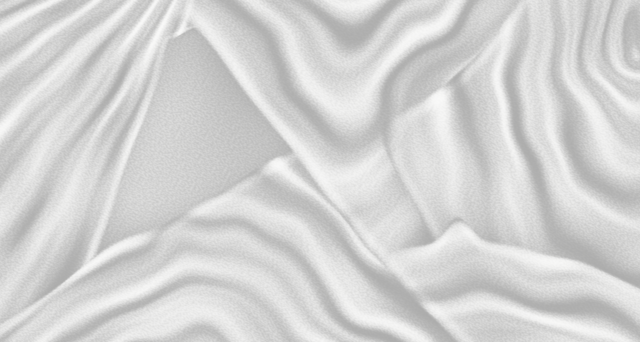
Give the GLSL for this texture, as a WebGL 2 fragment shader.

```glsl
#version 300 es
precision highp float;
// Draped white satin: overlapping sheets of cloth, each with its own family of
// curved folds. Every sheet has a signed distance to its hem, which gives a lit
// rolled rim inside and a soft contact shadow outside; fine weave lies on top.

uniform vec2 u_resolution;
out vec4 fragColor;

const float BASE_TONE = 0.842;
const float FOLD_CONTRAST = 0.058;
const float SHEEN = 0.065;
const float VALLEY = 0.085;
const float STREAKS = 0.085;
const float CLOUDING = 0.08;
const float RIM_LIGHT = 0.07;
const float RIM_WIDTH = 0.014;
const float SHADOW_WIDTH = 0.05;
const float HEM_SOFTNESS = 0.004;
const float WARP = 0.08;
const float WEAVE = 0.062;
const vec2 WEAVE_SCALE = vec2(130.0, 195.0);
const vec3 TINT = vec3(1.0, 1.0, 0.997);

vec2 hashGradient(vec2 cell) {
    vec3 h = fract(vec3(cell.xyx) * vec3(0.1031, 0.1030, 0.0973));
    h += dot(h, h.yzx + 33.33);
    float angle = 6.28318 * fract((h.x + h.y) * h.z);
    return vec2(cos(angle), sin(angle));
}

float gradientNoise(vec2 p) {
    vec2 i = floor(p), f = fract(p);
    vec2 u = f * f * f * (f * (f * 6.0 - 15.0) + 10.0);
    vec2 e = vec2(0.0, 1.0);
    float low = mix(dot(hashGradient(i), f), dot(hashGradient(i + e.yx), f - e.yx), u.x);
    float high = mix(dot(hashGradient(i + e), f - e), dot(hashGradient(i + e.yy), f - e.yy), u.x);
    return mix(low, high, u.y);
}

float smoothMin(float a, float b, float k) {
    float h = max(k - abs(a - b), 0.0) / k;
    return min(a, b) - 0.25 * h * h * k;
}

float softPositive(float x) { return 0.5 * (x + sqrt(x * x + 0.0008)); }

float bell(float x) { return exp(-x * x); }

// Tone of folded satin: uneven waves with narrow sheen, dark valleys and streaks.
float satin(float phase, vec2 p, float seed) {
    float cloud = gradientNoise(p * 3.1 + seed);
    float depth = 0.9 + 1.2 * gradientNoise(p * 2.3 + seed + 7.7);
    float wave = sin(phase + 0.6 * sin(phase)) + 0.38 * sin(1.9 * phase + 1.3 + 4.0 * cloud);
    float gleam = pow(clamp(0.5 + 0.4 * wave, 0.0, 1.0), 7.0);
    float valley = pow(clamp(0.5 - 0.4 * wave, 0.0, 1.0), 5.0);
    float streak = gradientNoise(vec2(0.75 * phase, 2.2 * (p.x + p.y)) + seed);
    return BASE_TONE + depth * (FOLD_CONTRAST * wave + SHEEN * gleam - VALLEY * valley)
        + STREAKS * streak + CLOUDING * cloud;
}

// Lay a sheet over the tone below; d is positive inside its hem.
float layOver(float below, float sheet, float d, float shadow, float cover) {
    float shaded = below - cover * shadow * exp(min(d, 0.0) / SHADOW_WIDTH);
    float rim = RIM_LIGHT * bell((d - 0.022) / RIM_WIDTH) - 0.06 * bell(d / 0.008);
    float aa = HEM_SOFTNESS + 0.7 / u_resolution.y;
    return mix(shaded, sheet + rim, cover * smoothstep(-aa, aa, d));
}

void main() {
    vec2 p = gl_FragCoord.xy / u_resolution.y;
    p.x *= 1.8686 * u_resolution.y / u_resolution.x;

    // Bent coordinates: w for the folds, h for the hems.
    vec2 drift = vec2(gradientNoise(p * 2.7 + 3.1), gradientNoise(p * 2.7 + 19.4));
    drift += 0.5 * vec2(gradientNoise(p * 6.1 + 41.0), gradientNoise(p * 6.1 + 57.0));
    vec2 w = p + WARP * drift;
    vec2 h = p + 0.2 * WARP * drift;

    // Smooth panel underneath, darker towards the long ridge.
    float tone = 0.86 + CLOUDING * gradientNoise(w * 3.3 + 5.0);
    tone -= 0.10 * bell(length((p - vec2(0.70, 0.72)) * vec2(6.0, 4.5)));

    // Left drape: long pleats fanning out from a gathered point.
    vec2 fan = vec2(0.68, 1.32) - p - 0.3 * WARP * drift;
    float pleats = satin(47.0 * atan(fan.y, fan.x) + 1.2 * length(fan), p * vec2(1.5, 0.9), 2.0);
    float leftHem = 0.29 + 0.35 * (h.y - 0.27) + 0.22 * smoothstep(0.87, 1.0, h.y) - h.x;
    tone = layOver(tone, pleats, leftHem, 0.08, 1.0);

    // Lower left sheet: nested arches under a rising hem.
    float arch = w.y + 0.78 * sqrt(pow(w.x - 0.57, 2.0) + 0.015);
    float archHem = 0.05 + 0.6 * h.x + 0.045 * bell((h.x - 0.32) / 0.13) - h.y;
    tone = layOver(tone, satin(38.0 * arch + 0.6, p, 11.0), archHem * 0.86, 0.09, 1.0);

    // Centre sheet: cupped folds behind the long diagonal ridge.
    float along = softPositive(h.x - 0.56);
    float ridge = (h.y - 0.945 + 1.45 * along - 0.29 * along * along) / 1.6;
    float cup = w.y - 1.5 * sqrt(pow(w.x - 0.96 - 0.12 * (w.y - 0.5), 2.0) + 0.012);
    float gathered = smoothstep(0.46, 0.62, p.x);
    tone = layOver(tone, satin(22.0 * cup - 4.4, p, 23.0), ridge, 0.09, gathered);

    // Right sheet: hanging loops, open at the top, that tighten towards the edge.
    vec2 loop = (w - vec2(1.87, 0.83)) * vec2(1.8, 1.0);
    loop.y *= mix(1.0, 0.35, smoothstep(-0.1, 0.1, loop.y));
    float climb = softPositive(h.x - 1.17);
    float upperHem = (0.68 + 0.3 * climb + 1.9 * climb * climb - h.y) / (1.0 + 2.0 * climb);
    float sideHem = 0.9 * (h.x - 1.10 - 0.5 * (0.62 - h.y));
    float loopHem = smoothMin(upperHem, sideHem, 0.13);
    float loops = satin(22.0 * log(length(loop) + 0.25) + 1.0, p, 31.0);
    tone = layOver(tone, loops, loopHem, 0.09, smoothstep(1.02, 1.24, p.x));

    // Lower right sheet: wide bands below a hem with one pinched peak.
    float bandHem = 0.29 - 0.5 * pow(h.x - 1.35, 2.0) + 0.07 * bell((h.x - 1.335) / 0.05) - h.y;
    float bands = 0.30 - 0.42 * pow(w.x - 1.32, 2.0) - w.y;
    float lowerHem = smoothMin(bandHem * 0.9, ridge, 0.04);
    tone = layOver(tone, satin(33.0 * bands + 0.4, p, 47.0), lowerHem, 0.09, smoothstep(1.02, 1.26, p.x));

    // Woven grain, then a gentle shoulder on the highlights and shadows.
    vec2 thread = mat2(0.88, 0.47, -0.47, 0.88) * p;
    tone += WEAVE * gradientNoise(thread * WEAVE_SCALE);
    tone = 0.825 + 0.16 * tanh((tone - 0.825) / 0.16);
    fragColor = vec4(tone * TINT, 1.0);
}
```
